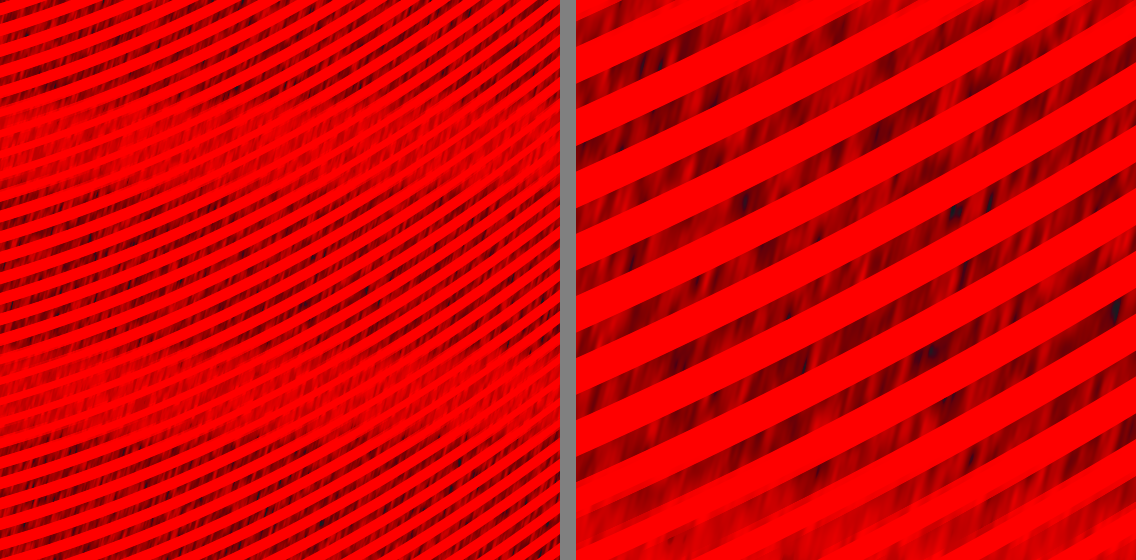
Left: the whole. Right: its middle third, enlarged.
Reproduce this pattern procedurally as a WebGL 2 fragment shader.

```glsl
#version 300 es
precision highp float;
// Dark grooves cut into red, all following one rising curve stacked down the canvas.
// Slanted streak noise shades the grooves; two level bands make them paler and wider.

#define CURVE_SLOPE 0.300
#define CURVE_BEND 0.2227
#define CURVE_EASE 0.0768
#define STRIPES_DOWN 27.23
#define STRIPE_CHIRP 0.295
#define STRIPE_ORIGIN 0.5339
#define GROOVE_HALF 0.205
#define PALE_GROOVE_HALF 0.31
#define BAND_PERIOD 0.443
#define BAND_HEIGHT 0.740
#define STREAK_LEAN 0.25
#define STREAK_SCALE vec2(185.0, 46.0)

uniform vec2 u_resolution;
out vec4 fragColor;

float hash(vec2 p) {
    vec3 q = fract(vec3(p.xyx) * 0.1031);
    q += dot(q, q.yzx + 33.33);
    return fract((q.x + q.y) * q.z);
}

float valueNoise(vec2 p) {
    vec2 cell = floor(p);
    vec2 f = fract(p);
    f = f * f * (3.0 - 2.0 * f);
    float low = mix(hash(cell), hash(cell + vec2(1.0, 0.0)), f.x);
    float high = mix(hash(cell + vec2(0.0, 1.0)), hash(cell + 1.0), f.x);
    return mix(low, high, f.y);
}

// Steep streaks leaning to the right
float streaks(vec2 uv) {
    vec2 p = vec2(uv.x - STREAK_LEAN * uv.y, uv.y) * STREAK_SCALE + 60.0;
    return 0.72 * valueNoise(p) + 0.28 * valueNoise(p * vec2(2.1, 1.7) + 71.0);
}

// Stripe count down the canvas; whole numbers lie mid bright stripe
float stripePhase(vec2 uv) {
    float down = 1.0 - uv.y;
    float rise = uv.x * (CURVE_SLOPE + CURVE_BEND * uv.x);
    float t = down + rise * (1.03 - CURVE_EASE * down) - STRIPE_ORIGIN;
    return STRIPES_DOWN * t + STRIPE_CHIRP * t * t;
}

// Coverage of a groove, given the distance from its middle line
float groove(float dist, float halfWidth, float blur) {
    return 1.0 - smoothstep(halfWidth - blur, halfWidth + blur, dist);
}

// Pure red falling to a cold near-black
vec3 redShade(float shade) {
    float cold = smoothstep(0.45, 0.9, shade);
    float teal = smoothstep(0.68, 0.92, shade);
    return vec3(1.0 - shade, 0.10 * teal, 0.12 * cold);
}

void main() {
    vec2 uv = gl_FragCoord.xy / u_resolution;
    float phase = stripePhase(uv);
    float dist = abs(fract(phase) - 0.5);
    float blur = 0.45 * fwidth(phase);

    // Level bands where the grooves fade
    float wave = cos(6.28319 * (uv.y - BAND_HEIGHT) / BAND_PERIOD);
    float band = smoothstep(0.1, 0.95, wave);

    // Deep grooves, with rare dark specks
    float grain = streaks(uv);
    float depth = 0.09 + 0.64 * grain + 0.30 * smoothstep(0.80, 0.95, grain);
    float deep = depth * (1.0 - 0.66 * band) * groove(dist, GROOVE_HALF, blur);

    // Faint wide grooves inside the bands
    float faint = 0.26 * band * smoothstep(0.1, 0.85, grain);
    faint *= groove(dist, PALE_GROOVE_HALF, blur);

    fragColor = vec4(redShade(min(max(deep, faint), 0.92)), 1.0);
}
```
